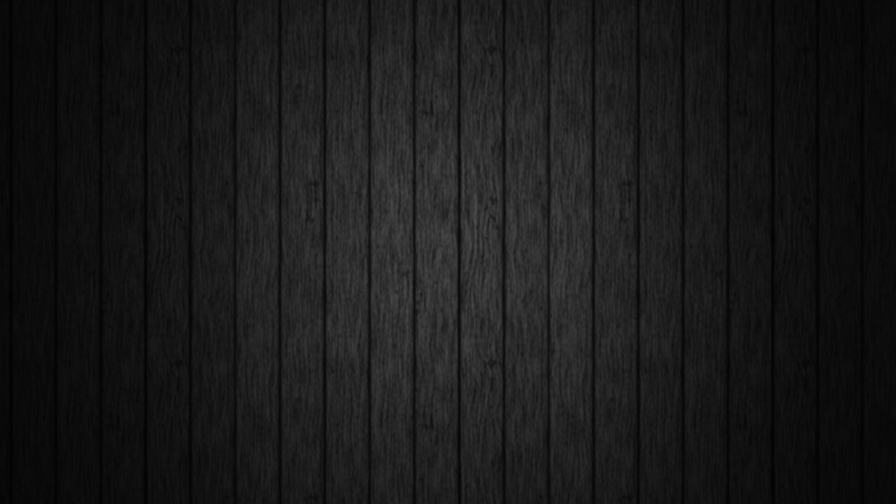
Write a WebGL 1 fragment shader that draws this texture.

```glsl
precision highp float;
// Dark vertical wooden boards lit by a soft glow in the middle.
// Each board has stretched gradient noise as grain, contour lines and broken
// knots; the wood repeats every seven boards both across and down.

uniform vec2 u_resolution;

const float BOARDS = 20.0;         // boards across the canvas
const float SEAM_OFFSET = 0.25;    // first seam, in boards
const float TILE = 7.0;            // repeat of the wood, in boards
const float SEAM_WIDTH = 0.036;
const float SEAM_DEPTH = 0.74;
const float GRAIN_CONTRAST = 0.26;
const float FIBRE_CONTRAST = 0.42;
const float ROUGH_CONTRAST = 0.26;
const float RING_CONTRAST = 0.045;
const float KNOT_DEPTH = 0.36;
const vec2 GLOW_CENTRE = vec2(0.505, 0.52);
const vec2 GLOW_RADIUS = vec2(0.305, 0.61);
const float GLOW_LEVEL = 0.198;
const float GLOW_FALLOFF = 0.88;
const float BASE_LEVEL = 0.023;

float hash(vec2 p) {
  vec3 h = fract(vec3(p.xyx) * 0.1031);
  h += dot(h, h.yzx + 33.33);
  return fract((h.x + h.y) * h.z);
}

vec2 gradient(vec2 cell, float rows, float seed) {
  cell.y = mod(cell.y, rows);
  float angle = 6.28318 * hash(cell + vec2(seed * 37.0, seed * 11.0));
  return vec2(cos(angle), sin(angle));
}

// Gradient noise whose rows repeat after the given count.
float noise(vec2 p, float rows, float seed) {
  vec2 i = floor(p);
  vec2 f = fract(p);
  vec2 w = f * f * f * (f * (f * 6.0 - 15.0) + 10.0);
  float a = dot(gradient(i, rows, seed), f);
  float b = dot(gradient(i + vec2(1.0, 0.0), rows, seed), f - vec2(1.0, 0.0));
  float c = dot(gradient(i + vec2(0.0, 1.0), rows, seed), f - vec2(0.0, 1.0));
  float d = dot(gradient(i + vec2(1.0, 1.0), rows, seed), f - vec2(1.0, 1.0));
  return mix(mix(a, b, w.x), mix(c, d, w.x), w.y);
}

// Soft oval around a point, wrapped down the tile.
float knotArea(vec2 p, vec2 centre, vec2 size) {
  vec2 d = p - centre;
  d.y = mod(d.y + 0.5 * TILE, TILE) - 0.5 * TILE;
  d /= size;
  return exp(-dot(d, d));
}

// wood.x runs across one board, wood.y down the tile.
float woodShade(vec2 wood, float board) {
  float seed = board + 1.0;
  float bend = noise(wood * vec2(1.5, 1.0), TILE, seed);
  vec2 bent = wood + vec2(bend * 0.07, 0.0);

  // Long grain, finer fibres and a little roughness.
  float grain = noise(bent * vec2(8.0, 1.0), TILE, seed + 10.0);
  float fibre = noise(bent * vec2(16.0, 2.0), TILE * 2.0, seed + 20.0);
  float rough = noise(wood * vec2(17.0, 9.0), TILE * 9.0, seed + 30.0);
  float broad = noise(wood * vec2(1.5, 1.0), TILE, seed + 40.0);

  // Curved growth lines, strongest on one board of the tile.
  float arch = step(2.5, board) * step(board, 3.5);
  float rings = sin(6.28318 * (wood.x * 6.0 + bend * mix(1.0, 2.6, arch)));

  float shade = 1.0 + GRAIN_CONTRAST * grain + FIBRE_CONTRAST * fibre;
  shade += ROUGH_CONTRAST * rough + 0.14 * broad;
  shade += RING_CONTRAST * (0.6 + arch) * rings;
  return shade * mix(0.94, 1.06, hash(vec2(board, 5.0)));
}

// Dark flecks gathered where boards have knots.
float knots(vec2 wood, float board) {
  vec2 p = vec2(board + wood.x, wood.y);
  float area = knotArea(p, vec2(3.68, 1.17), vec2(0.20, 0.50));
  area += knotArea(p, vec2(3.72, 4.50), vec2(0.16, 0.60));
  area += knotArea(p, vec2(2.45, 2.60), vec2(0.26, 0.45));
  area += knotArea(p, vec2(2.10, 6.80), vec2(0.12, 0.40));
  area += knotArea(p, vec2(1.83, 6.10), vec2(0.12, 0.35));
  area += knotArea(p, vec2(6.78, 4.50), vec2(0.16, 0.50));
  float fleck = noise(wood * vec2(9.0, 5.0), TILE * 5.0, board + 51.0);
  return smoothstep(0.32, 0.68, fleck + 0.42 * area);
}

// Thin dark gap with a soft shoulder and a faint lit edge on its right.
float seamShade(float across, float pixel) {
  float seam = floor(across + 0.5);
  float side = across - seam;
  float width = max(SEAM_WIDTH, 0.8 * pixel);
  float gap = exp(-pow(abs(side) / width, 2.0));
  float shoulder = exp(-abs(side) * 16.0);
  float edge = exp(-pow((side - 0.10) / 0.04, 2.0));
  float strength = mix(0.65, 1.0, hash(vec2(mod(seam, TILE), 9.0)));
  return (1.0 - SEAM_DEPTH * strength * gap) * (1.0 - 0.20 * shoulder) + 0.07 * edge;
}

void main() {
  vec2 uv = gl_FragCoord.xy / u_resolution;
  float fromTop = (u_resolution.y - gl_FragCoord.y) / u_resolution.x;
  float across = uv.x * BOARDS - SEAM_OFFSET;
  float pixel = BOARDS / u_resolution.x;
  float board = mod(floor(across), TILE);
  vec2 wood = vec2(fract(across), mod(fromTop * BOARDS, TILE));

  float shade = woodShade(wood, board);
  shade *= 1.0 - KNOT_DEPTH * knots(wood, board);
  shade *= seamShade(across, pixel);

  // Central light over a dim base.
  vec2 offset = (uv - GLOW_CENTRE) / GLOW_RADIUS;
  float glow = exp(-pow(dot(offset, offset), GLOW_FALLOFF));
  float light = BASE_LEVEL + GLOW_LEVEL * glow;
  gl_FragColor = vec4(vec3(max(light * shade, 0.0)), 1.0);
}
```
